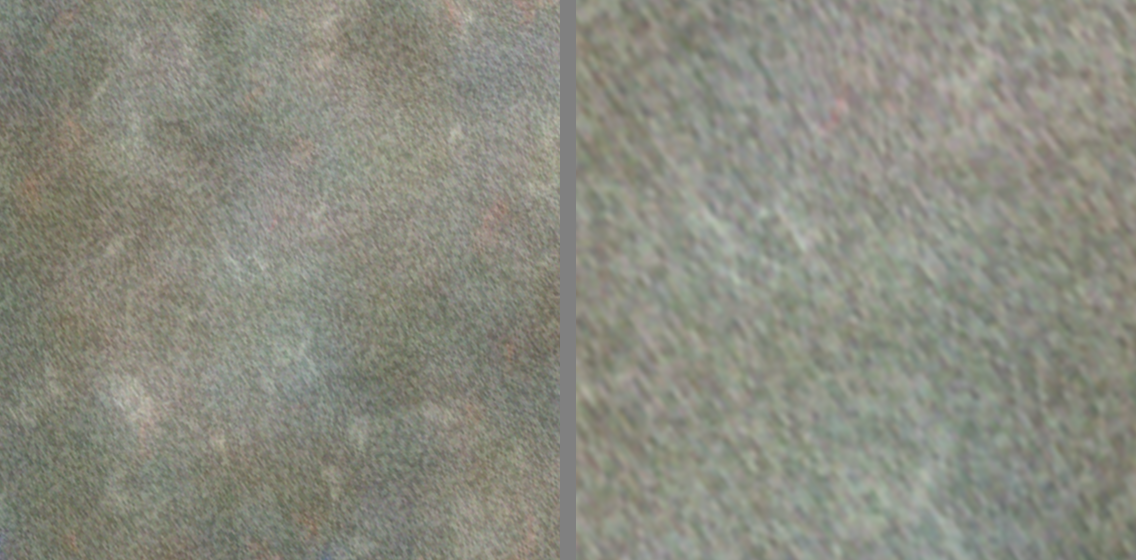
Left: the whole. Right: its middle third, enlarged.
Give the GLSL for this texture, as a Shadertoy shader.

```glsl
float hash(vec2 p) {
    return fract(sin(dot(p, vec2(127.1, 311.7))) * 43758.5453);
}

float noise(vec2 p) {
    vec2 i = floor(p), f = fract(p);
    f = f * f * (3.0 - 2.0 * f);
    return mix(mix(hash(i), hash(i + vec2(1, 0)), f.x),
               mix(hash(i + vec2(0, 1)), hash(i + vec2(1, 1)), f.x), f.y);
}

float fbm(vec2 p) {
    float sum = 0.0, weight = 0.5;
    for (int i = 0; i < 4; i++) {
        sum += weight * noise(p);
        p = mat2(1.6, 1.2, -1.2, 1.6) * p + 7.3;
        weight *= 0.5;
    }
    return sum / 0.9375;
}

// Short fibres leaning down to the right, bent a little from place to place
float grain(vec2 uv, float seed) {
    vec2 p = uv + 0.012 * vec2(noise(uv * 9.0 + seed), noise(uv * 9.0 + seed + 31.0));
    vec2 fibre = vec2(dot(p, vec2(0.82, 0.57)), dot(p, vec2(0.57, -0.82)));
    float streak = noise(fibre * vec2(250.0, 125.0) + seed);
    float speck = noise(p * 245.0 + seed + 57.0);
    return mix(streak, speck, 0.3) - 0.5;
}

// Scattered soft flecks, mostly upright: pale, rosy and a few blue
vec3 flecks(vec2 uv) {
    vec2 p = uv * 11.0;
    p += 0.5 * vec2(noise(uv * 38.0), noise(uv * 38.0 + 19.0)) - 0.25;
    vec3 tint = vec3(0.0);
    for (int y = -1; y <= 1; y++) {
        for (int x = -1; x <= 1; x++) {
            vec2 cell = floor(p) + vec2(x, y);
            float kind = hash(cell + 40.0);
            vec2 d = p - cell - vec2(hash(cell + 3.0), hash(cell + 11.0));
            d.x -= d.y * (hash(cell + 23.0) - 0.3) * 0.7;
            float size = mix(0.16, 0.36, hash(cell + 61.0));
            float mask = exp(-dot(d * vec2(1.35, 0.8), d * vec2(1.35, 0.8)) / (size * size));
            vec3 pale = vec3(0.105, 0.105, 0.095);
            vec3 rosy = vec3(0.085, 0.012, 0.005);
            vec3 blue = vec3(-0.07, -0.035, 0.13);
            if (kind < 0.20) tint += pale * mask;
            else if (kind < 0.38) tint += rosy * mask;
            else if (kind > 0.98) tint += blue * mask;
        }
    }
    return tint;
}

void mainImage(out vec4 fragColor, in vec2 fragCoord) {
    vec2 uv = fragCoord / iResolution.y;

    // Broad clouds from olive grey to pale grey
    float cloud = fbm(uv * 3.2 + 4.0) + 0.35 * (fbm(uv * 13.0 + 21.0) - 0.5);
    vec3 color = mix(vec3(0.462, 0.462, 0.405), vec3(0.582, 0.588, 0.555),
                     smoothstep(0.2, 0.8, cloud));

    // Faint warm and cool drifts
    float warmth = fbm(uv * 7.0 + 50.0) - 0.5;
    float greenness = fbm(uv * 10.0 + 80.0) - 0.5;
    color += warmth * vec3(0.07, 0.0, -0.07);
    color += greenness * vec3(-0.03, 0.03, -0.01);

    color += flecks(uv) * (0.85 + 0.8 * grain(uv, 90.0));

    // Woven grain with a slight colour cast
    color += 0.19 * grain(uv, 0.0);
    color += 0.07 * vec3(grain(uv, 130.0), grain(uv, 170.0), grain(uv, 210.0));

    fragColor = vec4(color, 1.0);
}
```
